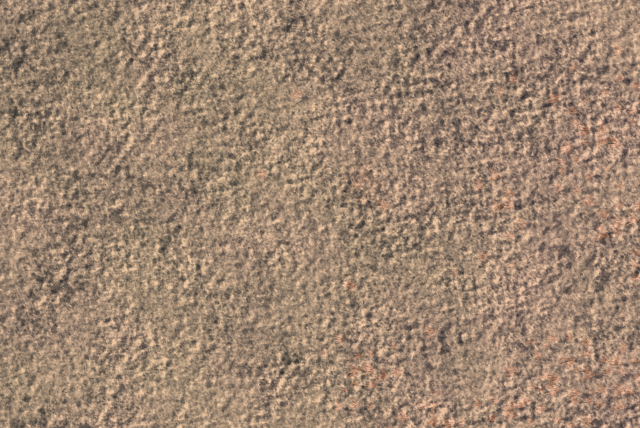
This texture is drawn by a WebGL 2 fragment shader. Its source:

```glsl
#version 300 es
precision highp float;
// Dry, sparse grassland seen from above in low light from the upper left.
// Layered value noise gives relief, pits and grain; jittered grids scatter
// fine straws and, toward the right and bottom, reddish fan-shaped tufts.

uniform vec2 u_resolution;
out vec4 fragColor;

float hash(vec2 p) {
    return fract(sin(dot(p, vec2(127.1, 311.7))) * 43758.5453);
}

vec2 hash2(vec2 p) {
    return vec2(hash(p), hash(p + 57.3));
}

float noise(vec2 p) {
    vec2 i = floor(p), f = fract(p);
    f = f * f * (3.0 - 2.0 * f);
    return mix(mix(hash(i), hash(i + vec2(1, 0)), f.x),
               mix(hash(i + vec2(0, 1)), hash(i + vec2(1, 1)), f.x), f.y);
}

float fbm(vec2 p) {
    float sum = 0.0, weight = 0.5;
    for (int i = 0; i < 3; i++) {
        p = mat2(1.7, 1.2, -1.2, 1.7) * p + 13.7;
        sum += weight * noise(p);
        weight *= 0.5;
    }
    return sum;
}

// Short straws, one per grid cell, each with its own direction and brightness
float straws(vec2 p, float scale, float pixel) {
    vec2 g = p * scale, cell = floor(g);
    float light = 0.0;
    for (int y = -1; y <= 1; y++)
    for (int x = -1; x <= 1; x++) {
        vec2 id = cell + vec2(x, y);
        float angle = 6.2832 * hash(id + 9.1);
        vec2 dir = vec2(cos(angle), sin(angle));
        vec2 q = g - id - hash2(id);
        float d = length(q - dir * clamp(dot(q, dir), -0.3, 0.3));
        float line = 1.0 - smoothstep(0.05, 0.1 + 0.7 * pixel * scale, d);
        light = max(light, line * hash(id + 3.7));
    }
    return light;
}

// Share of cells that carry a tuft: a right-hand belt and a lower strip
float tuftDensity(vec2 c) {
    float belt = smoothstep(1.1, 1.32, c.x) * (1.0 - smoothstep(0.55, 1.0, c.y));
    float strip = smoothstep(0.68, 0.86, c.x) * (1.0 - smoothstep(0.1, 0.3, c.y));
    return max(belt, strip) * smoothstep(0.25, 0.6, noise(c * 8.0 + 4.0));
}

// x: tuft cover, y: blade brightness, z: cast shadow
vec3 tufts(vec2 p, float pixel) {
    float size = 0.036;
    vec2 cell = floor(p / size);
    vec3 result = vec3(0.0);
    for (int y = -1; y <= 1; y++)
    for (int x = -1; x <= 1; x++) {
        vec2 id = cell + vec2(x, y);
        vec2 base = (id + 0.2 + 0.6 * hash2(id)) * size;
        if (hash(id + 21.0) > 0.85 * tuftDensity(base)) continue;
        float tilt = 0.9 * (hash(id + 5.0) - 0.6);
        vec2 q = mat2(cos(tilt), -sin(tilt), sin(tilt), cos(tilt)) * (p - base);
        float r = length(q), a = atan(q.y, -q.x);
        float blade = noise(vec2(a * 9.0 + 40.0 * hash(id), r * 60.0));
        float reach = (0.018 + 0.018 * hash(id + 8.0)) * (0.6 + 0.6 * blade);
        float cover = (1.0 - smoothstep(reach - 0.006 - pixel, reach + pixel, r))
                    * (1.0 - smoothstep(0.4, 0.9, abs(a)));
        if (cover > result.x) result.xy = vec2(cover, blade);
        float shade = length((p - base - vec2(0.007, -0.004)) * vec2(1.0, 1.7));
        result.z = max(result.z, 1.0 - smoothstep(0.002, 0.012, shade));
    }
    return result;
}

void main() {
    vec2 p = gl_FragCoord.xy / u_resolution.y;
    float pixel = 1.0 / u_resolution.y;
    vec2 turned = mat2(0.8, 0.6, -0.6, 0.8) * p;

    // Side-lit relief and two sizes of grain, calmer where soil is bare
    float patches = fbm(p * 3.5 + 2.0);
    vec2 toLight = vec2(-0.0032, 0.0022);
    float relief = fbm((p - toLight) * 32.0) - fbm((p + toLight) * 32.0);
    float detail = 1.75 * relief + 0.45 * (noise(turned * 150.0) - 0.5)
                 + 0.45 * (noise(turned * 270.0 + 9.0) - 0.5);
    float roughness = mix(0.8, 1.15, smoothstep(0.2, 0.8, noise(turned * 11.0)));
    float tone = 0.52 + 0.28 * (patches - 0.44) + roughness * detail;

    // Small shaded pits, pale straws and the dark gaps between them
    float pits = smoothstep(0.6, 0.85, noise(turned * 78.0 + 31.0));
    tone -= 0.42 * pits * (1.0 - smoothstep(0.3, 0.65, patches));
    tone += 0.22 * straws(p, 68.0, pixel) + 0.22 * straws(turned + 7.3, 100.0, pixel);
    tone -= 0.25 * straws(turned + 3.1, 84.0, pixel);
    tone -= 0.08 * (1.0 - smoothstep(0.0, 0.7, length(p - vec2(0.0, 1.0))));
    tone += 0.05 * smoothstep(0.9, 1.5, p.x);

    vec3 tuft = tufts(p, pixel);
    tone -= 0.45 * tuft.z * (1.0 - tuft.x);
    tone = tone < 0.1 ? 0.1 + 0.65 * (tone - 0.1) : tone;
    tone = clamp(tone, -0.4, 1.2);
    vec3 color = mix(vec3(0.39, 0.34, 0.31), vec3(0.84, 0.70, 0.58), tone);

    // Olive growth against rosier soil
    float rosy = smoothstep(0.5, 1.5, p.x) - 0.5 + noise(turned * 9.0 + 70.0) - 0.5;
    color += rosy * vec3(0.006, -0.008, 0.008);
    vec2 fromRust = p - vec2(0.85, 0.57);
    float rust = exp(-dot(fromRust, fromRust) * 900.0);
    color += rust * noise(p * 60.0) * vec3(0.08, -0.02, -0.04);

    // Reddish blades
    vec3 bladeColor = mix(vec3(0.60, 0.43, 0.35), vec3(0.90, 0.67, 0.53), tuft.y);
    color = mix(color, bladeColor + 0.25 * (tone - 0.5), 0.7 * tuft.x);
    fragColor = vec4(color, 1.0);
}
```
